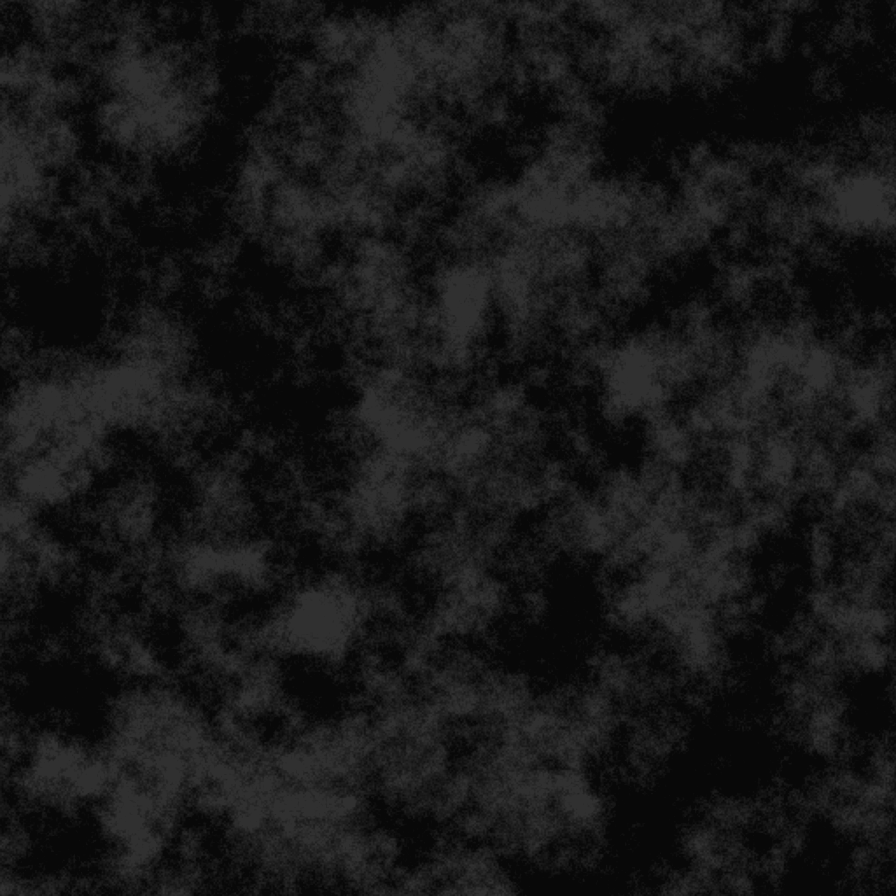
This texture is drawn by a Shadertoy shader. Its source:

```glsl
// Dark, grainy charcoal clouds: clipped fractal noise in near-black greys.

#define CLOUD_SCALE 11.0    // largest clouds across the canvas height
#define OCTAVES 6
#define ROUGHNESS 0.74      // amplitude ratio between octaves
#define GRAIN_SCALE 512.0   // grains across the canvas height
#define GRAIN_AMOUNT 0.38   // grain deviation relative to the clouds
#define MEAN_GREY 0.087
#define CONTRAST 0.054      // grey change per standard deviation
#define DARKEST 0.030
#define LIGHTEST 0.190

// Integer hash of a lattice cell, mapped to 0..1
float hash(ivec2 cell) {
    uvec2 q = uvec2(cell) * uvec2(1597334677u, 3812015801u);
    uint h = (q.x ^ q.y) * 1597334677u;
    h = (h ^ (h >> 15)) * 2246822519u;
    h ^= h >> 13;
    return float(h >> 8) / 16777216.0;
}

// Smoothly interpolated value noise
float valueNoise(vec2 p) {
    ivec2 cell = ivec2(floor(p));
    vec2 f = fract(p);
    vec2 blend = f * f * (3.0 - 2.0 * f);
    float bottom = mix(hash(cell), hash(cell + ivec2(1, 0)), blend.x);
    float top = mix(hash(cell + ivec2(0, 1)), hash(cell + ivec2(1, 1)), blend.x);
    return mix(bottom, top, blend.y);
}

// Fractal sum, scaled to zero mean and unit deviation
float clouds(vec2 p) {
    const float noiseDeviation = 0.2145;
    float sum = 0.0, power = 0.0, amplitude = 1.0;
    for (int i = 0; i < OCTAVES; i++) {
        sum += amplitude * (valueNoise(p) - 0.5);
        power += amplitude * amplitude;
        amplitude *= ROUGHNESS;
        p = p * 2.0 + vec2(37.3, 91.7);
    }
    return sum / (noiseDeviation * sqrt(power));
}

void mainImage(out vec4 fragColor, in vec2 fragCoord) {
    vec2 uv = fragCoord / iResolution.y;

    // Soft clouds roughened by fine grain
    float tone = clouds(uv * CLOUD_SCALE + vec2(53.2, 25.6));
    float grain = valueNoise(uv * GRAIN_SCALE + 0.5) - 0.5;
    tone += GRAIN_AMOUNT * grain * sqrt(12.0);

    // Clip to flat black pools and flat grey patches
    float grey = clamp(MEAN_GREY + CONTRAST * tone, DARKEST, LIGHTEST);
    fragColor = vec4(vec3(grey), 1.0);
}
```
